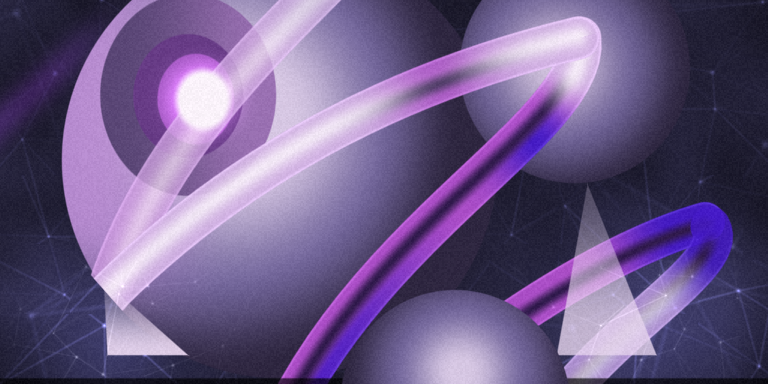
Write a Shadertoy shader that draws this background.

```glsl
// Violet spheres, a ringed eye and satin ribbons over a dark web of light.

vec2 hash2(vec2 p) {
  vec3 q = fract(p.xyx * vec3(.1031, .1030, .0973));
  q += dot(q, q.yzx + 33.33);
  return fract((q.xx + q.yz) * q.zy);
}

float noise(vec2 p) {
  vec2 i = floor(p), f = fract(p);
  f *= f * (3. - 2. * f);
  return mix(mix(hash2(i).x, hash2(i + vec2(1, 0)).x, f.x),
             mix(hash2(i + vec2(0, 1)).x, hash2(i + 1.).x, f.x), f.y);
}

float bump(float x, float center, float width) {
  x = (x - center) / width;
  return exp(-x * x);
}

float fill(float d) {
  float w = 1. / iResolution.y;
  return 1. - smoothstep(-w, w, d);
}

float ellipse(vec2 p, vec2 r) { return (length(p / r) - 1.) * min(r.x, r.y); }

float segment(vec2 p, vec2 a, vec2 b) {
  vec2 e = b - a, w = p - a;
  return length(w - e * clamp(dot(w, e) / dot(e, e), 0., 1.));
}

// Triangle with a level base and a free apex
float prism(vec2 p, vec2 apex, float left, float right, float base) {
  vec2 l = normalize(apex - vec2(left, base)), r = normalize(apex - vec2(right, base)), q = p - apex;
  return max(base - p.y, max(q.y * l.x - q.x * l.y, q.x * r.y - q.y * r.x));
}

// Web of jittered nodes, each joined to its neighbours
float web(vec2 p) {
  vec2 cell = floor(p), home = cell + hash2(cell);
  float light = 0.;
  for (int k = 0; k < 9; k++) {
    vec2 n = cell + vec2(k % 3, k / 3) - 1., node = n + hash2(n);
    light += .8 * smoothstep(.055, .02, length(p - node)) * hash2(n + 7.).x;
    if (k != 4) light += .4 * smoothstep(.03, 0., segment(p, home, node)) * hash2(n + cell).y;
  }
  return light;
}

// Cubic band: position across (-1 to 1), position along, coverage
vec3 ribbon(vec2 p, vec2 a, vec2 b, vec2 c, vec2 d, float radius) {
  float best = 9., side = 1., along = 0.;
  vec2 from = a;
  for (int i = 1; i <= 24; i++) {
    float t = float(i) / 24., s = 1. - t;
    vec2 to = s * s * s * a + 3. * s * t * (s * b + t * c) + t * t * t * d;
    vec2 e = to - from, w = p - from;
    float h = clamp(dot(w, e) / dot(e, e), 0., 1.), dist = length(w - e * h);
    if (dist < best) {
      best = dist;
      side = e.x * w.y < e.y * w.x ? -1. : 1.;
      along = t + (h - 1.) / 24.;
    }
    from = to;
  }
  return vec3(side * best / radius, along, fill(best - radius));
}

// Pale silk blended with a vivid, dark-cored gloss
vec3 satin(float u, vec3 hue, float pale) {
  vec3 vivid = mix(vec3(.19, .1, .3), hue, smoothstep(0., .6, abs(u + .12)));
  vec3 silk = mix(vec3(.82, .69, .89), vec3(.96, .92, .97), bump(u, .1, .5));
  return mix(vivid, silk, pale) + .09 * bump(abs(u), .95, .07);
}

// Lit centre falling to violet, then to shadow
vec3 orb(float d, float soft, float rim) {
  vec3 c = mix(vec3(.84, .78, .89), vec3(.45, .4, .61), smoothstep(.02, soft, d));
  return mix(c, vec3(.18, .15, .25), smoothstep(soft * .8, rim, d));
}

void mainImage(out vec4 fragColor, in vec2 fragCoord) {
  vec2 p = fragCoord / iResolution.y;
  p.x += 1. - .5 * iResolution.x / iResolution.y;
  vec3 magenta = vec3(.69, .31, .8), blue = vec3(.27, .1, .78);

  // Night haze and web
  float haze = noise(p * 4.) * .6 + noise(p * 9. + 5.) * .4;
  float corners = bump(length(p - vec2(.3, .1)), 0., .25) + bump(length(p - vec2(1.7, .16)), 0., .28);
  vec3 col = mix(vec3(.07, .065, .11), vec3(.17, .16, .27), haze);
  col += vec3(.13, .04, .19) * bump(p.y - p.x * .9, .68, .06) * smoothstep(.35, .1, p.x);
  col += vec3(.12, .12, .22) * corners;
  col += vec3(.36, .36, .58) * (web(p * 5.5) + .5 * web(p * 3.1 + 20.)) * (.25 + .6 * corners);

  // Large sphere
  vec3 ball = orb(length(p - vec2(.65, .69)) - .1 + .2 * (p.x - .65), .36, .56);
  ball = mix(ball, vec3(.75, .56, .84), .85 * smoothstep(.62, .22, p.x) * smoothstep(.08, .45, p.y));
  col = mix(col, ball, fill(length(p - vec2(.729, .583)) - .568));

  // Ringed eye
  vec3 iris = mix(vec3(.32, .25, .43), vec3(.58, .41, .68), smoothstep(.3, .7, p.x));
  col = mix(col, iris, .92 * fill(ellipse(p - vec2(.49, .753), vec2(.229, .263))));
  col = mix(col, vec3(.4, .23, .52), fill(ellipse(p - vec2(.49, .75), vec2(.143, .161))));
  col = mix(col, vec3(.63, .34, .75), fill(ellipse(p - vec2(.51, .742), vec2(.1, .118))));
  col += vec3(.3, .2, .3) * bump(length(p - vec2(.529, .74)), .05, .05);

  // Upper right sphere
  ball = orb(length(p - vec2(1.45, .83)), .22, .35);
  col = mix(col, ball, .95 * fill(length(p - vec2(1.497, .823)) - .3));

  // Ring at the lower right
  vec3 r = ribbon(p, vec2(1.276, .128), vec2(1.458, .258), vec2(1.667, .375), vec2(1.836, .422), .052);
  col = mix(col, satin(r.x, mix(magenta, blue, smoothstep(.45, .85, r.y)), 0.), r.z * .95);
  r = ribbon(p, vec2(1.85, .41), vec2(1.9, .323), vec2(1.667, .193), vec2(1.49, -.01), .052);
  vec3 sheen = satin(r.x, blue, .85 * smoothstep(.25, .6, r.y));
  col = mix(col, mix(blue, sheen, smoothstep(0., .3, r.y)), r.z * .85);

  // Long ribbon, cut at its lower left fold
  float fold = fill(-dot(p - vec2(.281, .234), vec2(.746, .666)));
  r = ribbon(p, vec2(.846, 1.039), vec2(.638, .831), vec2(.391, .583), vec2(.281, .234), .058);
  col = mix(col, satin(r.x, magenta, 1.) - vec3(.02, .1, .02) * r.y, r.z * fold * .75);
  r = ribbon(p, vec2(1.51, .901), vec2(1.536, .688), vec2(1.042, .453), vec2(.776, -.02), .056);
  float tint = bump(r.y, .36, .1) * smoothstep(-.6, .5, r.x);
  tint = max(tint, .85 * smoothstep(.55, .95, r.y) * smoothstep(-.3, .6, r.x));
  col = mix(col, satin(r.x, mix(magenta, blue, tint), smoothstep(.3, .14, r.y)), r.z * .96);
  r = ribbon(p, vec2(.281, .234), vec2(.609, .56), vec2(1.018, .784), vec2(1.505, .901), .056);
  col = mix(col, satin(r.x, magenta, 1. - .8 * bump(r.y, .74, .1)), r.z * fold * .92);

  // Glowing pupil
  col = mix(col, vec3(.98, .95, .98), smoothstep(.012, -.012, ellipse(p - vec2(.529, .74), vec2(.07, .078))));

  // Light prisms
  float beam = fill(prism(p, vec2(.27, .27), .28, .49, .075)) * mix(.95, .25, smoothstep(.08, .25, p.y));
  beam += fill(prism(p, vec2(1.53, .52), 1.45, 1.71, .075)) * mix(.8, .25, smoothstep(.12, .5, p.y));
  col = mix(col, vec3(.9, .83, .93), beam);
  col += .2 * corners * web(p * 8. + 3.) * smoothstep(.5, .2, p.y);
  col *= mix(.35, 1., smoothstep(.012, .018, p.y));

  // Lower sphere and fine grain
  ball = orb(length(p - vec2(1.2, .03)), .18, .31);
  col = mix(col, ball, fill(length(p - vec2(1.185, -.055)) - .3));
  col += .04 * (hash2(floor(p * 256.)).x - .5);
  fragColor = vec4(clamp(col, 0., 1.), 1.);
}
```
